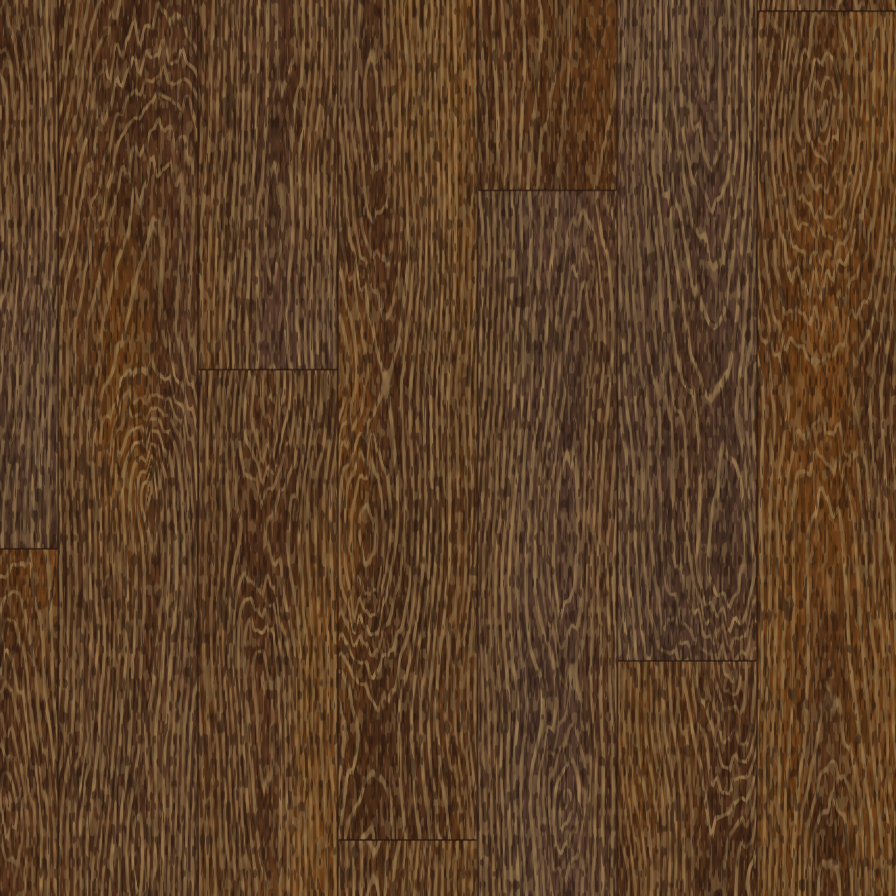
This texture is drawn by a Shadertoy shader. Its source:

```glsl
// Dark oak plank floor with ochre cathedral grain, open pores and thin seams.
#define PLANK_WIDTH 0.156
#define PLANK_LENGTH 1.25
#define FIRST_SEAM 0.065
#define JOINT_STEP 0.58
#define RING_DENSITY 140.0
#define LINE_HALF_WIDTH 0.0019
#define LINE_SOFTNESS 0.0010
#define JAGGEDNESS 0.034
#define SEAM_WIDTH 0.0009
#define PORE_AMOUNT 0.50
#define FIBRE_CONTRAST 0.45

const vec3 UMBER  = vec3(0.285, 0.170, 0.095);
const vec3 AMBER  = vec3(0.370, 0.215, 0.085);
const vec3 PLUM   = vec3(0.300, 0.205, 0.155);
const vec3 OCHRE  = vec3(0.530, 0.425, 0.275);
const vec3 SHADOW = vec3(0.145, 0.080, 0.050);

float hash(vec2 p) {
    vec3 q = fract(p.xyx * 0.1031);
    q += dot(q, q.yzx + 33.33);
    return fract((q.x + q.y) * q.z);
}

float noise(vec2 p) {
    vec2 cell = floor(p), f = fract(p);
    f = f * f * (3.0 - 2.0 * f);
    return mix(mix(hash(cell), hash(cell + vec2(1, 0)), f.x),
               mix(hash(cell + vec2(0, 1)), hash(cell + vec2(1, 1)), f.x), f.y);
}

// Signed noise in -0.5 .. 0.5
float sway(vec2 p) { return noise(p) - 0.5; }

// Ring count from the pith of a plank that cuts through wavering tree rings.
// p.x is measured from the plank centre.
float ringPhase(vec2 p, float seed) {
    vec2 s = vec2(seed * 7.0 + 20.0, seed * 3.0 + 20.0);
    float tooth = sway(p * vec2(150.0, 16.0) + s) + 0.7 * sway(p * vec2(60.0, 9.0) + s);
    p.y += JAGGEDNESS * tooth;

    float pith = 0.075 * (hash(vec2(seed, 4.0)) - 0.5) + 0.025 * sway(vec2(p.y * 3.0, seed));
    float side = p.x - pith + 0.005 * sway(p * vec2(35.0, 11.0) + s);
    float depth = 0.16 * sway(vec2(p.y * 2.0 + 9.0, seed + 31.0))
                + 0.05 * sway(vec2(p.y * 5.0 + 5.0, seed + 57.0))
                + 0.03 * sway(p * vec2(14.0, 5.0) + s)
                + 0.20 * (p.y - 0.5) * (hash(vec2(seed, 8.0)) - 0.5);
    float phase = length(vec2(side, depth)) * RING_DENSITY;
    return phase + 0.8 * noise(vec2(phase * 0.4, seed));
}

// Light growth lines of even thickness, whatever the ring spacing
float growthLines(vec2 p, float seed) {
    const float STEP = 0.001;
    float phase = ringPhase(p, seed);
    float slope = length(vec2(ringPhase(p + vec2(STEP, 0), seed) - phase,
                              ringPhase(p + vec2(0, STEP), seed) - phase)) / STEP;
    float halfWidth = clamp(LINE_HALF_WIDTH * slope, 0.06, 0.24);
    float soft = clamp(LINE_SOFTNESS * slope, 0.03, 0.15);
    float line = 1.0 - smoothstep(halfWidth - soft, halfWidth + soft, abs(fract(phase) - 0.5));

    // Each ring has its own strength and breaks up along its length
    float strength = 0.66 + 0.34 * hash(vec2(floor(phase), seed));
    strength *= 0.62 + 0.6 * noise(p * vec2(190.0, 65.0) + seed * 7.0 + 40.0);
    return min(line * strength, 1.0);
}

vec3 plankTone(vec2 p, float seed) {
    float warmth = hash(vec2(seed, 12.0)) + 0.8 * sway(p * vec2(16.0, 2.6) + seed * 5.0);
    vec3 tone = mix(PLUM, UMBER, smoothstep(0.1, 0.6, warmth));
    tone = mix(tone, AMBER, smoothstep(0.6, 1.1, warmth));
    return tone * (0.91 + 0.18 * noise(p * vec2(25.0, 5.0) + seed * 2.0));
}

void mainImage(out vec4 fragColor, in vec2 fragCoord) {
    vec2 uv = fragCoord / iResolution.y;

    // Plank layout: columns with staggered end joints
    float across = (uv.x - FIRST_SEAM) / PLANK_WIDTH + 1.0;
    float column = floor(across);
    float along = uv.y / PLANK_LENGTH - fract(0.31 + JOINT_STEP * column) + 1.0;
    float seed = column * 3.0 + floor(along) * 17.0 + 5.0;
    vec2 p = vec2((fract(across) - 0.5) * PLANK_WIDTH, uv.y);

    // Stained wood, fine fibres and growth lines
    vec3 color = plankTone(p + 1.0, seed);
    float fibre = noise((p + 1.0) * vec2(430.0, 75.0) + seed);
    color *= 1.0 + FIBRE_CONTRAST * (fibre - 0.5);
    float grain = growthLines(p, seed);
    vec3 lineColor = mix(OCHRE, color * 1.5, 0.12) * (0.86 + 0.28 * fibre);
    color = mix(color, lineColor, grain);

    // Short pores: some filled with light stain, some left dark
    float filled = smoothstep(0.54, 0.74, noise((p + 2.0) * vec2(410.0, 85.0) + seed * 3.0));
    float hollow = smoothstep(0.60, 0.80, noise((p + 3.0) * vec2(430.0, 80.0) + seed * 4.0));
    color = mix(color, OCHRE, 0.8 * PORE_AMOUNT * filled);
    color = mix(color, SHADOW, PORE_AMOUNT * hollow);

    // Dark seams between planks
    float sideGap = (0.5 - abs(fract(across) - 0.5)) * PLANK_WIDTH;
    float endGap = (0.5 - abs(fract(along) - 0.5)) * PLANK_LENGTH;
    float seam = 1.0 - smoothstep(0.3 * SEAM_WIDTH, 2.0 * SEAM_WIDTH, min(sideGap, endGap));
    color = mix(color, SHADOW, 0.65 * seam);

    fragColor = vec4(color, 1.0);
}
```
